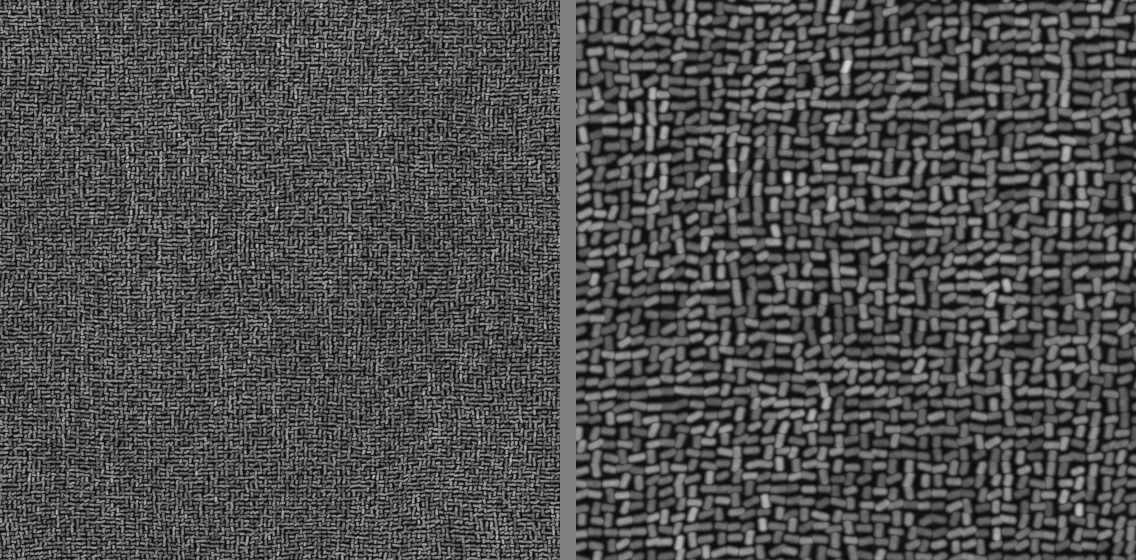
Left: the whole. Right: its middle third, enlarged.
Give the GLSL for this texture, as a WebGL 1 fragment shader.

```glsl
precision highp float;
// Charcoal woven cloth: small tilted yarn grains, dark gaps and faint vertical slubs.
uniform vec2 u_resolution;

float hash(vec2 p) {
  vec3 q = fract(p.xyx * vec3(0.1031, 0.1030, 0.0973));
  q += dot(q, q.yzx + 33.33);
  return fract((q.x + q.y) * q.z);
}

float noise(vec2 p) {
  vec2 i = floor(p);
  vec2 f = fract(p);
  f = f * f * (3.0 - 2.0 * f);
  return mix(mix(hash(i), hash(i + vec2(1.0, 0.0)), f.x),
             mix(hash(i + vec2(0.0, 1.0)), hash(i + vec2(1.0)), f.x), f.y);
}

float segmentDistance(vec2 p, vec2 direction, float halfLength) {
  float along = clamp(dot(p, direction), -halfLength, halfLength);
  return length(p - direction * along);
}

// Brightness of the yarn grain that belongs to one cell of the weave.
float grain(vec2 p, vec2 cell) {
  vec2 jitter = vec2(hash(cell + 17.0), hash(cell + 59.0)) - 0.5;
  vec2 center = cell + 0.5 + jitter * vec2(0.32, 0.26);

  // Checkered crossings favor upright warp grains over flat weft grains.
  float checker = mod(cell.x + cell.y, 2.0);
  float upright = step(hash(cell + 101.0), mix(0.14, 0.62, checker));
  float tilt = (hash(cell + 143.0) - 0.35) * 0.9;
  float angle = mix(tilt, 1.5708 - tilt * 0.7, upright);
  float halfLength = mix(0.2, 0.38, hash(cell + 211.0));
  float d = segmentDistance(p - center, vec2(cos(angle), sin(angle)), halfLength);

  // Individual tone, with paler fibers running along some columns.
  float tone = mix(0.31, 0.56, hash(cell + 307.0));
  float slub = noise(vec2(cell.x * 0.9 + 7.0, cell.y * 0.11));
  tone += 0.13 * smoothstep(0.5, 0.95, slub) * (0.4 + 0.6 * upright);
  tone += 0.12 * step(0.975, hash(cell + 401.0)) * upright;
  return tone * (1.0 - smoothstep(0.09, 0.5, d));
}

void main() {
  vec2 uv = gl_FragCoord.xy / u_resolution;

  // Slightly uneven thread spacing.
  vec2 weave = uv * vec2(118.0, 130.0);
  weave += 1.2 * (vec2(noise(uv * 9.0), noise(uv * 9.0 + 40.0)) - 0.5);
  vec2 base = floor(weave);

  float yarn = 0.0;
  for (int y = -1; y <= 1; y++) {
    for (int x = -1; x <= 1; x++) {
      yarn = max(yarn, grain(weave, base + vec2(float(x), float(y))));
    }
  }

  // Fine fiber fuzz and broad, weak unevenness of the cloth.
  float fuzz = (noise(uv * 380.0) - 0.5) * 0.09;
  float mottling = 0.95 + 0.1 * noise(uv * 5.0 + 3.0);
  float gray = (0.065 + yarn * (0.92 + fuzz)) * mottling + fuzz * 0.4;
  gl_FragColor = vec4(vec3(clamp(gray, 0.0, 1.0)), 1.0);
}
```
